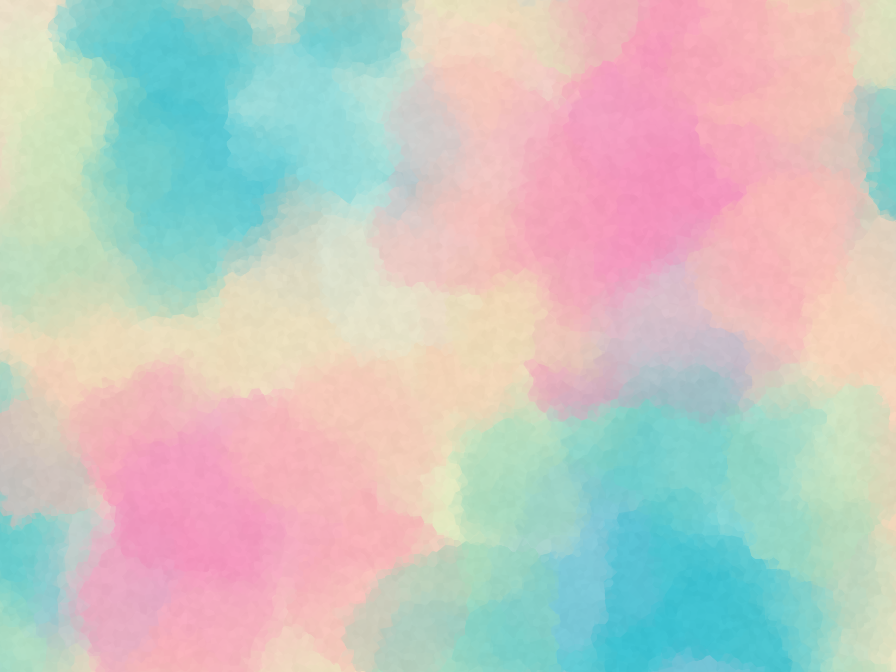
Reproduce this background procedurally as a Shadertoy shader.

```glsl
// Soft watercolour washes in teal, green, cream, peach and pink.
// Three layers of scattered wobbly blobs take their hue from a slow sine field;
// soft cellular facets displace the lookup, giving ragged, dabbed edges.

#define FACET_SIZE 0.017
#define FACET_SHARPNESS 26.0
#define FACET_SCATTER 0.016
#define FACET_GRAIN 0.016
#define WASH_SIZE 0.36
#define WASH_SHRINK 0.78
#define WASH_OPACITY 0.60
#define HUE_JITTER 0.75
#define HUE_GAIN 1.45

const float TAU = 6.2831853;

vec3 hash3(vec2 p) {
    vec3 q = fract(vec3(p.xyx) * vec3(0.1031, 0.1030, 0.0973));
    q += dot(q, q.yxz + 33.33);
    return fract((q.xxy + q.yzz) * q.zyx);
}

// Pigments from cool (-1) to warm (+1)
vec3 pigment(float t) {
    vec3 c = vec3(0.20, 0.75, 0.82);
    c = mix(c, vec3(0.56, 0.83, 0.73), smoothstep(-0.90, -0.45, t));
    c = mix(c, vec3(0.88, 0.91, 0.73), smoothstep(-0.40, -0.05, t));
    c = mix(c, vec3(0.98, 0.79, 0.70), smoothstep(0.00, 0.32, t));
    return mix(c, vec3(0.96, 0.56, 0.73), smoothstep(0.45, 1.00, t));
}

// Slow field: cool upper left and lower right, warm on the other diagonal
float warmth(vec2 p) {
    float t = HUE_GAIN * sin(5.0 * (p.x - 0.66)) * sin(5.0 * (p.y - 0.48));
    return t + 0.10 - 0.35 * (1.0 - smoothstep(0.1, 0.4, p.y));
}

// Weighted facet centre (xy) and facet tone (z)
vec3 facet(vec2 p, float size) {
    vec2 g = p / size, id = floor(g);
    vec4 sum = vec4(0.0);
    for (int y = -1; y <= 1; y++)
    for (int x = -1; x <= 1; x++) {
        vec2 cell = id + vec2(x, y);
        vec3 h = hash3(cell + 71.0);
        vec2 site = cell + h.xy;
        vec2 away = g - site;
        float w = exp(-FACET_SHARPNESS * dot(away, away)) + 1e-8;
        vec2 scatter = (hash3(cell + 19.0).xy - 0.5) * FACET_SCATTER;
        sum += w * vec4(site * size + scatter, h.z, 1.0);
    }
    return sum.xyz / sum.w;
}

// Lays one layer of translucent blobs over the colour
vec3 washLayer(vec3 col, vec2 p, float size, float seed) {
    vec2 g = p / size + seed * 0.37;
    vec2 id = floor(g);
    for (int y = -1; y <= 1; y++)
    for (int x = -1; x <= 1; x++) {
        vec2 cell = id + vec2(x, y);
        vec3 h = hash3(cell + seed * 17.0 + 40.0);
        vec3 k = hash3(cell + seed * 29.0 + 90.0);
        vec2 centre = cell + 0.5 + (h.xy - 0.5) * 0.7;
        vec2 v = g - centre;
        float radius = mix(0.5, 0.85, h.z);

        // Wobbly outline, crisp on some blobs and soft on others
        float a = atan(v.y, v.x + 1e-5);
        float wobble = 0.11 * sin(3.0 * a + TAU * k.x) + 0.05 * sin(5.0 * a + TAU * k.y);
        float d = length(v) / radius * (1.0 + wobble);
        float mask = 1.0 - smoothstep(1.0 - mix(0.07, 0.65, k.z), 1.0, d);

        // Pigment pools toward one side
        vec2 flow = vec2(cos(TAU * k.y), sin(TAU * k.y));
        float pool = mix(0.45, 1.0, clamp(0.5 + 0.5 * dot(v, flow) / radius, 0.0, 1.0));

        vec2 home = (centre - seed * 0.37) * size;
        vec3 ink = pigment(warmth(home) + (k.x - 0.5) * HUE_JITTER);
        ink = mix(ink, vec3(0.70, 0.77, 0.87), 0.75 * step(0.86, h.x));
        ink = mix(ink, vec3(0.88, 0.95, 0.88), 0.80 * step(0.88, h.y));
        col = mix(col, ink, mask * pool * WASH_OPACITY);
    }
    return col;
}

void mainImage(out vec4 fragColor, in vec2 fragCoord) {
    vec2 p = fragCoord / iResolution.y;

    // Coarse and fine facets break up the lookup position
    vec3 coarse = facet(p, FACET_SIZE);
    vec3 fine = facet(p + 3.7, FACET_SIZE * 0.55);
    vec2 q = mix(coarse.xy, fine.xy - 3.7, 0.4);
    q += 0.012 * sin(q.yx * 23.0 + 1.5 * sin(q * 37.0));

    // Pale ground tinted by the hue field, then the washes
    vec3 col = mix(vec3(0.93, 0.93, 0.87), pigment(warmth(q)), 0.55);
    float size = WASH_SIZE;
    for (int i = 0; i < 3; i++) {
        col = washLayer(col, q, size, float(i) + 1.0);
        size *= WASH_SHRINK;
    }

    // Slight tone change from dab to dab
    col += FACET_GRAIN * (coarse.z + fine.z - 1.0);
    fragColor = vec4(clamp(col, 0.0, 1.0), 1.0);
}
```
